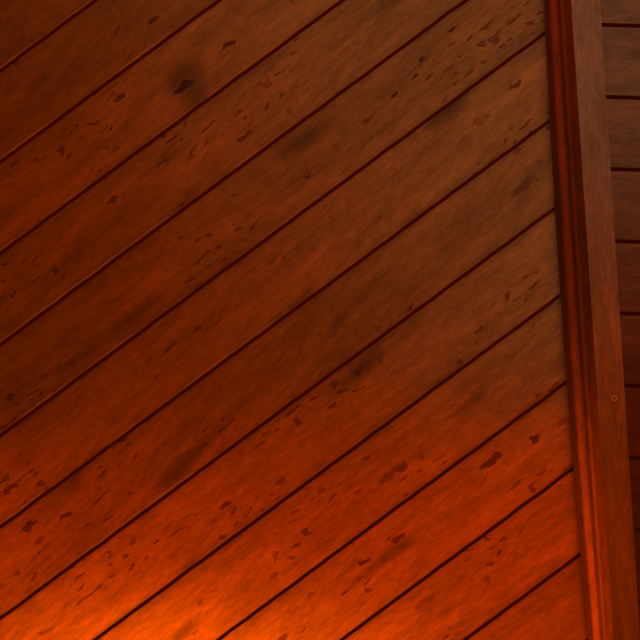
Write a three.js fragment shader that draws this texture.

```glsl
// Diagonal stained wood planks lit from below, with a leaning trim and a boarded wall at the right.
#define PITCH 0.1426      // vertical distance between plank seams
#define SLOPE 0.74        // rise of the seams
#define FIRST_SEAM 0.2539 // drop of a seam at the left edge
#define SEAM_HALF 0.0025  // half width of a seam
#define BOARD_PITCH 0.1125
#define BOARD_HALF 0.0030
#define SOFT 0.0014       // edge smoothing
#define GRAIN 0.21        // grain contrast
#define SPOT_SHARE 0.42   // share of cells that hold a stain, where stains gather

varying vec2 vUv;

const vec3 RUST = vec3(0.39, 0.112, 0.0);
const vec3 UMBER = vec3(0.41, 0.195, 0.075);
const vec3 EMBER = vec3(0.57, 0.145, 0.0);
const vec3 GLOW = vec3(0.95, 0.32, 0.0);
const vec3 SEAM = vec3(0.21, 0.02, 0.0);
const vec3 GILT = vec3(0.66, 0.27, 0.03);

float hash(vec2 p) {
  vec3 q = fract(p.xyx * vec3(0.1031, 0.1030, 0.0973));
  q += dot(q, q.yzx + 33.33);
  return fract((q.x + q.y) * q.z);
}

vec2 gradientAt(vec2 p) {
  float a = 6.2832 * hash(p);
  return vec2(cos(a), sin(a));
}

// Gradient noise, about -0.7 to 0.7
float noise(vec2 p) {
  vec2 i = floor(p), f = p - i, e = vec2(1.0, 0.0);
  vec2 w = f * f * f * (f * (f * 6.0 - 15.0) + 10.0);
  float low = mix(dot(gradientAt(i), f), dot(gradientAt(i + e), f - e), w.x);
  float high = mix(dot(gradientAt(i + e.yx), f - e.yx), dot(gradientAt(i + 1.0), f - 1.0), w.x);
  return mix(low, high, w.y);
}

// Streaks stretched along x, from broad figure to fine pores
float grain(vec2 p) {
  float sum = 0.0, gain = 0.6;
  vec2 freq = vec2(2.5, 20.0);
  for (int i = 0; i < 5; i++) {
    sum += gain * noise(p * freq + float(i) * 19.7);
    freq *= vec2(2.4, 1.9);
    gain *= 0.98;
  }
  return sum;
}

// Ragged oval stains, at most one per cell along a plank, gathered in groups
float stains(float along, float across, float id, float depth) {
  float cover = 0.0;
  vec2 place = vec2(along, across * depth + id);
  vec2 ragged = 0.009 * vec2(noise(place * 50.0), 0.7 * noise(place * 70.0 + 31.0));
  float share = SPOT_SHARE * smoothstep(-0.15, 0.3, noise(vec2(along * 3.5, id * 3.7 + 0.4)));
  for (int i = 0; i < 3; i++) {
    float size = 0.045 + 0.035 * float(i);
    float x = along / size + 9.0 * hash(vec2(id, float(i) + 3.0));
    vec2 cell = vec2(floor(x) + 40.0, id + 37.0 * float(i) + 40.0);
    vec2 center = vec2(0.4 + 0.2 * hash(cell + 5.0), mix(0.2, 0.8, hash(cell + 11.0)));
    vec2 d = (vec2(fract(x), across) - center) * vec2(size, depth) + ragged;
    vec2 radius = size * vec2(0.26, 0.085) * mix(0.35, 1.15, hash(cell + 23.0));
    float oval = 1.0 - smoothstep(0.8, 1.1, length(d / radius));
    cover = max(cover, oval * step(hash(cell), share) * mix(0.3, 0.9, hash(cell + 41.0)));
  }
  return cover;
}

// Warm light at the foot, cool brown towards the upper right
vec3 woodTone(vec2 uv) {
  vec3 tone = mix(RUST, UMBER, smoothstep(0.5, 1.35, uv.x * 0.85 + uv.y * 0.75));
  tone *= mix(0.9, 1.0, smoothstep(0.0, 0.35, uv.x));
  tone = mix(tone, EMBER, smoothstep(0.42, 0.1, uv.y - 0.08 * uv.x + 0.05 * noise(uv * 4.0)));
  vec2 lamp = (uv - vec2(0.27, -0.04)) / vec2(0.36, 0.115);
  return mix(tone, GLOW, exp(-dot(lamp, lamp)));
}

vec3 planks(vec2 uv) {
  float stretch = sqrt(1.0 + SLOPE * SLOPE), depth = PITCH / stretch;
  float row = (1.0 - uv.y + SLOPE * uv.x - FIRST_SEAM) / PITCH;
  float id = floor(row), across = row - id;
  float along = (uv.x + SLOPE * uv.y) / stretch;

  // Each plank has its own grain tilt and tone
  float tilt = 0.14 * hash(vec2(id + 20.0, 4.0));
  vec2 q = vec2(along, row * depth + tilt * along) + 7.0 * hash(vec2(id + 20.0, 9.0));
  q.y += 0.006 * noise(q * vec2(5.0, 9.0));
  vec3 color = woodTone(uv) * (1.0 + GRAIN * grain(q));
  color *= 0.94 + 0.12 * hash(vec2(id + 20.0, 2.0));

  // Faint knots, groups of flecks, stains
  color *= 1.0 - 0.3 * smoothstep(0.32, 0.6, noise(q * vec2(7.0, 17.0) + 3.0));
  float flecks = smoothstep(0.27, 0.36, noise(q * vec2(50.0, 120.0)));
  flecks *= smoothstep(0.05, 0.3, noise(q * vec2(6.0, 14.0) + 50.0));
  float stain = max(stains(along, across, id, depth), 0.6 * flecks);
  color = mix(color, color * vec3(0.6, 0.42, 0.4), stain);

  // Dark seam with a worn bright edge above it
  float d = (row - floor(row + 0.5)) * depth + 0.0012 * noise(vec2(along * 25.0, floor(row + 0.5)));
  float rim = exp(-pow((d + 0.0043) / 0.0015, 2.0)) * smoothstep(0.85, 0.1, uv.x);
  color = mix(color, GILT, 0.55 * rim * smoothstep(-0.3, 0.4, noise(vec2(along * 9.0, floor(row + 0.5) * 5.3))));
  color *= 1.0 - 0.25 * exp(-abs(d) / 0.005);
  return mix(SEAM, color, smoothstep(SEAM_HALF - SOFT, SEAM_HALF + SOFT, abs(d)));
}

vec3 boards(vec2 uv) {
  float row = (1.0 - uv.y - 0.039 - 0.03 * (uv.x - 0.95)) / BOARD_PITCH;
  float d = abs(row - floor(row + 0.5)) * BOARD_PITCH;
  vec3 color = mix(vec3(0.25, 0.055, 0.0), vec3(0.34, 0.18, 0.10), smoothstep(0.25, 0.95, uv.y));
  color *= 1.0 + GRAIN * grain(uv + floor(row) * 3.7);
  return mix(SEAM * 0.8, color, smoothstep(BOARD_HALF - SOFT, BOARD_HALF + SOFT, d));
}

void main() {
  vec2 uv = vUv;
  float drop = 1.0 - uv.y;
  float left = 0.850 + 0.045 * drop + 0.024 * drop * drop;
  float middle = 0.892 + 0.067 * drop;
  float right = 0.9375 + 0.063 * drop;
  float streak = 1.0 + GRAIN * grain(vec2(uv.y, uv.x - middle));

  // Stepped moulding: dark outer flank, lit ridge, groove, inner lip
  float s = (uv.x - left) / (middle - left);
  vec3 ridge = mix(vec3(0.80, 0.20, 0.0), vec3(0.38, 0.09, 0.01), smoothstep(0.0, 0.55, uv.y));
  float profile = mix(0.55, 0.95, smoothstep(0.15, 0.3, s));
  profile *= 1.0 - 0.4 * exp(-pow((s - 0.55) / 0.09, 2.0));
  profile *= 1.0 - 0.3 * smoothstep(0.65, 0.75, s);
  vec3 moulding = ridge * streak * profile;

  // Flat casing with one nail
  vec3 casing = mix(vec3(0.40, 0.11, 0.0), vec3(0.40, 0.21, 0.12), smoothstep(0.15, 0.95, uv.y)) * streak;
  float nail = length(uv - vec2(0.96, 0.378));
  casing = mix(casing, GILT, 0.6 * (1.0 - smoothstep(0.003, 0.006, nail)));
  casing *= 1.0 - 0.5 * (1.0 - smoothstep(0.001, 0.003, nail));

  vec3 color = planks(uv) * (1.0 - 0.4 * exp(-max(left - uv.x, 0.0) / 0.006));
  color = mix(color, moulding, smoothstep(-SOFT, SOFT, uv.x - left));
  color = mix(color, casing, smoothstep(-SOFT, SOFT, uv.x - middle));
  color = mix(color, boards(uv), smoothstep(-SOFT, SOFT, uv.x - right));
  gl_FragColor = vec4(clamp(color, 0.0, 1.0), 1.0);
}
```
